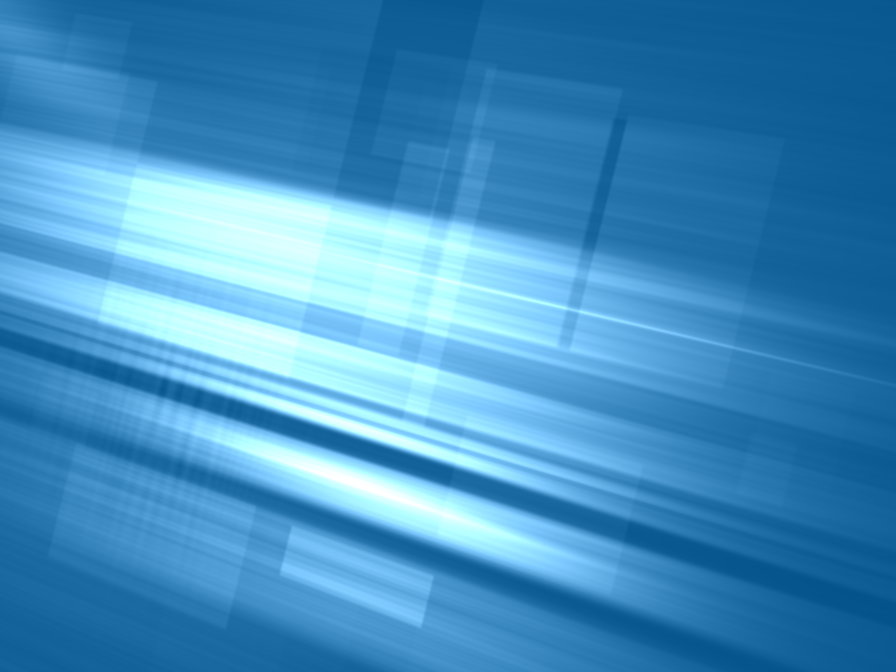
Give the GLSL for this background, as a WebGL 1 fragment shader.

```glsl
precision highp float;
// Slanted beams of cyan light crossing translucent panels on deep blue.

uniform vec2 u_resolution;

float hash(vec2 p) {
  p = fract(p * vec2(0.1031, 0.1137));
  p += dot(p, p.yx + 33.33);
  return fract((p.x + p.y) * p.x * 17.0);
}

vec2 gradient(vec2 cell) {
  float angle = 6.2832 * hash(cell + 7.0);
  return vec2(cos(angle), sin(angle));
}

float gradientNoise(vec2 p) {
  vec2 i = floor(p), f = p - i;
  vec2 w = f * f * f * (f * (f * 6.0 - 15.0) + 10.0);
  vec2 e = vec2(0.0, 1.0);
  float low = mix(dot(gradient(i), f), dot(gradient(i + e.yx), f - e.yx), w.x);
  float high = mix(dot(gradient(i + e), f - e), dot(gradient(i + 1.0), f - 1.0), w.x);
  return mix(low, high, w.y);
}

float band(float x, float start, float end, float soft) {
  return smoothstep(start - soft, start + soft, x)
       * (1.0 - smoothstep(end - soft, end + soft, x));
}

float bell(float x, float center, float width) {
  float d = (x - center) / width;
  return exp(-d * d);
}

// Panel in beam space: bounds are left, right, top, bottom.
float panel(vec2 q, vec4 bounds) {
  return band(q.x, bounds.x, bounds.y, 0.003) * band(q.y, bounds.z, bounds.w, 0.003);
}

// Fine streaks running along the beams.
float streaks(vec2 q) {
  return gradientNoise(vec2(q.x * 1.2, q.y * 28.0))
       + 0.7 * gradientNoise(vec2(q.x * 1.7 + 9.0, q.y * 75.0))
       + 0.5 * gradientNoise(vec2(q.x * 2.3 + 31.0, q.y * 170.0));
}

float beamLight(vec2 q, float x) {
  float upper = band(q.y, 0.192, 0.45, 0.018) * bell(x, 0.45, 0.50);
  float middle = band(q.y, 0.452, 0.487, 0.008) * bell(x, 0.58, 0.36);
  float lower = band(q.y, 0.515, 0.59, 0.012) * bell(x, 0.60, 0.34);
  float bottom = band(q.y, 0.625, 0.76, 0.03) * bell(x, 0.58, 0.38);
  float light = 0.50 * upper + 0.42 * middle + 0.48 * lower + 0.20 * bottom;
  // Hot lines inside the beams
  light += 0.30 * bell(q.y, 0.478, 0.007) * bell(x, 0.52, 0.24);
  light += 0.30 * bell(q.y, 0.545, 0.012) * bell(x, 0.53, 0.20);
  light += 0.13 * bell(q.y, 0.262, 0.002) * bell(x, 0.80, 0.45);
  light += 0.10 * bell(q.y, 0.218, 0.005) * bell(x, 0.75, 0.45);
  return light;
}

// Dark gaps between the beams, as a transmission factor.
float gaps(float v) {
  float t = 1.0 - 0.32 * band(v, 0.332, 0.374, 0.003);
  t *= 1.0 - 0.38 * band(v, 0.436, 0.449, 0.005);
  t *= 1.0 - 0.25 * band(v, 0.462, 0.468, 0.002);
  t *= 1.0 - 0.62 * band(v, 0.488, 0.515, 0.004);
  return t * (1.0 - 0.50 * band(v, 0.594, 0.620, 0.010));
}

float largePanels(vec2 q) {
  float light = 0.04 * panel(q, vec4(-0.20, 0.265, 0.08, 0.20));
  light += 0.07 * panel(q, vec4(0.265, 0.57, 0.20, 0.44));
  light -= 0.04 * panel(q, vec4(0.57, 0.72, -0.30, 0.19));
  light += 0.05 * panel(q, vec4(0.75, 0.96, -0.005, 0.31));
  light -= 0.06 * panel(q, vec4(0.957, 0.978, 0.03, 0.31));
  light += 0.04 * panel(q, vec4(0.978, 1.22, 0.023, 0.31));
  light += 0.06 * panel(q, vec4(0.755, 0.79, 0.08, 0.45));
  light += 0.05 * panel(q, vec4(0.66, 0.725, 0.10, 0.37));
  light += 0.04 * panel(q, vec4(0.85, 1.13, 0.42, 0.58));
  light += 0.12 * panel(q, vec4(0.63, 0.86, 0.63, 0.70));
  return light + 0.05 * panel(q, vec4(0.278, 0.57, 0.62, 0.80));
}

float scatteredPanels(vec2 q) {
  float light = 0.0;
  for (int i = 0; i < 18; i++) {
    float id = float(i) * 3.7 + 1.0;
    vec2 corner = vec2(hash(vec2(id, 2.0)) * 1.3, hash(vec2(id, 5.0)) * 0.8 - 0.05);
    vec2 size = vec2(0.03, 0.04) + vec2(0.18, 0.14) * hash(vec2(id, 9.0));
    float strength = 0.045 * hash(vec2(id, 13.0)) - 0.012;
    light += strength * panel(q, vec4(corner.x, corner.x + size.x, corner.y, corner.y + size.y));
  }
  return light;
}

void main() {
  vec2 p = gl_FragCoord.xy / u_resolution.y;
  float x = p.x, depth = 1.0 - p.y;
  // Beam space: leaning columns across, fanning rows down
  vec2 q = vec2(x + 0.25 * depth, (depth - 0.15 * x) / (1.0 + 0.32 * x));

  float ambient = 0.03 + 0.21 * bell(x, 0.45, 0.62) * bell(depth, 0.50, 0.44);
  float corner = 0.18 * bell(x, 0.0, 0.15) * bell(depth - 0.6 * x, 0.04, 0.07);
  float light = (ambient + beamLight(q, x)) * gaps(q.y) + corner;
  light += (largePanels(q) + scatteredPanels(q)) * (0.35 + 0.65 * bell(x, 0.5, 0.6));

  // Streaks, then upright striations in the lower left
  light *= 1.0 + 0.26 * streaks(q);
  float weave = gradientNoise(vec2(q.x * 85.0, q.y * 5.0));
  light += 0.07 * weave * bell(q.x, 0.40, 0.16) * bell(q.y, 0.52, 0.18);

  vec3 deepBlue = vec3(0.0, 0.31, 0.53);
  gl_FragColor = vec4(clamp(deepBlue + max(light, 0.0) * vec3(1.0, 0.98, 0.97), 0.0, 1.0), 1.0);
}
```
